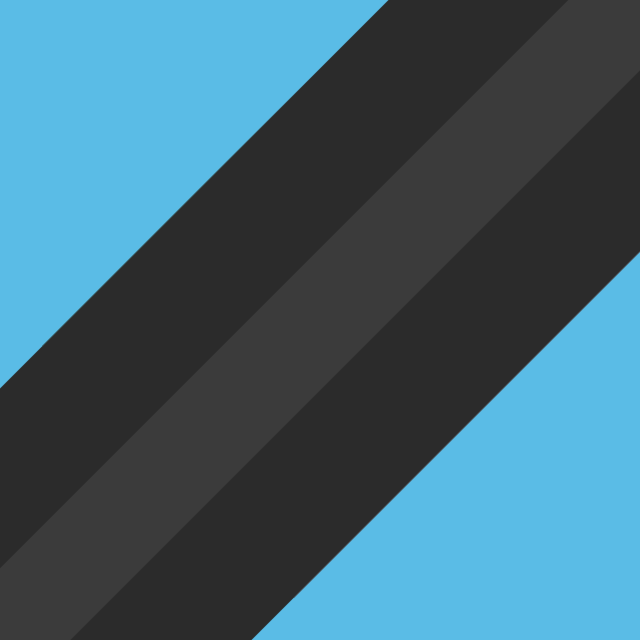
Write a Shadertoy shader that draws this background.

```glsl
// A wide dark diagonal band with a lighter central stripe on flat sky blue.
// Each layer is a smooth-edged strip around the rising diagonal, measured
// by its distance from that line; faint hairlines trim the outer edges.

const vec3 SKY_BLUE   = vec3(0.353, 0.737, 0.902);
const vec3 CHARCOAL   = vec3(0.169);
const vec3 SOFT_GREY  = vec3(0.231);
const vec3 WARM_TRIM  = vec3(0.32, 0.27, 0.27);
const vec3 GREEN_TRIM = vec3(0.20, 0.29, 0.28);

const float BAND_HALF   = 0.393;
const float STRIPE_HALF = 0.111;
const float TRIM_HALF   = 0.0011;

// Coverage of a strip with the given centre and half width.
float strip(float offset, float centre, float halfWidth, float blur) {
    float d = abs(offset - centre) - halfWidth;
    return 1.0 - smoothstep(-blur, blur, d);
}

void mainImage(out vec4 fragColor, in vec2 fragCoord) {
    vec2 uv = fragCoord / iResolution.xy;
    float blur = 1.0 / min(iResolution.x, iResolution.y);

    // Vertical offset from the rising diagonal
    float offset = uv.y - uv.x;

    // Band and central stripe
    vec3 color = mix(SKY_BLUE, CHARCOAL, strip(offset, 0.0, BAND_HALF, blur));
    color = mix(color, SOFT_GREY, strip(offset, 0.001, STRIPE_HALF, blur));

    // Hairline trims, each along part of its edge
    float upperTrim = strip(offset, BAND_HALF, TRIM_HALF, blur)
                    * step(0.065, uv.x) * (1.0 - smoothstep(0.3, 0.5, uv.x));
    float lowerTrim = strip(offset, -BAND_HALF, TRIM_HALF, blur)
                    * step(0.46, uv.x);
    color = mix(color, GREEN_TRIM, 0.6 * upperTrim);
    color = mix(color, WARM_TRIM, 0.6 * lowerTrim);

    fragColor = vec4(color, 1.0);
}
```
